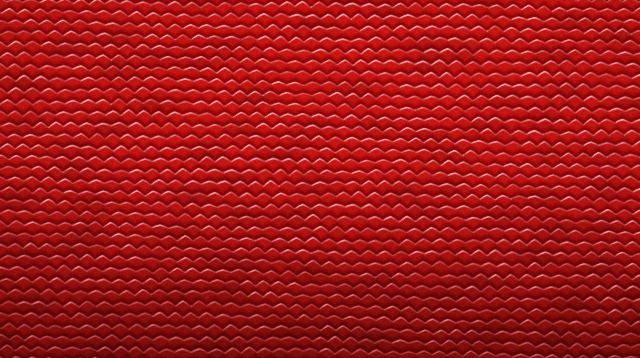
Give the GLSL for this texture, as a WebGL 1 fragment shader.

```glsl
precision highp float;
uniform vec2 u_resolution;

const vec2 REPEATS = vec2(40.0, 32.0);
const float TAU = 6.2831853;
const vec3 GROOVE_RED = vec3(0.46, 0.01, 0.02);
const vec3 SHADE_RED = vec3(0.58, 0.02, 0.03);
const vec3 FACE_RED = vec3(0.73, 0.08, 0.07);
const vec3 RIM_ROSE = vec3(0.76, 0.22, 0.24);
const vec3 RIM_PINK = vec3(0.90, 0.42, 0.45);
const vec3 RIM_PALE = vec3(0.96, 0.62, 0.64);

float hash(vec2 p) {
  return fract(sin(dot(p, vec2(127.1, 311.7))) * 4375.85);
}

// Distance to the nearest scattered point
float cellular(vec2 p) {
  vec2 cell = floor(p);
  float nearest = 1.0;
  for (int j = -1; j <= 1; j++) {
    for (int i = -1; i <= 1; i++) {
      vec2 id = cell + vec2(float(i), float(j));
      vec2 point = id + vec2(hash(id), hash(id + 17.3));
      nearest = min(nearest, length(point - p));
    }
  }
  return nearest;
}

// Slow bending shared by neighbouring rows
float drift(vec2 p) {
  return 0.022 * p.x
       + 0.10 * sin(p.x * 0.21 + p.y * 0.37)
       + 0.05 * sin(p.x * 0.53 - p.y * 0.61 + 1.7);
}

// Zigzag with softened corners, staggered rows and worn stretches
float zigzag(float x, float row) {
  float seed = hash(vec2(row, 4.7)) * TAU;
  float shift = 0.5 * mod(row, 2.0) + 0.08 * sin(x * 0.7 + seed);
  float angle = TAU * (x + shift);
  float wave = cos(angle) - 0.07 * cos(2.0 * angle) + 0.09 * cos(3.0 * angle);
  float height = 0.145 + 0.045 * sin(x * 0.9 + seed * 3.0);
  float wear = 0.03 * sin(x * 1.7 + seed * 2.0) + 0.02 * sin(x * 4.1 + seed);
  return height * wave + wear;
}

float lighting(vec2 uv) {
  float rise = smoothstep(-0.3, 0.65, uv.y);
  vec2 offset = (uv - vec2(0.55, 0.68)) * vec2(0.9, 0.6);
  return rise * (1.0 - 0.85 * dot(offset, offset));
}

void main() {
  vec2 uv = gl_FragCoord.xy / u_resolution;
  vec2 p = uv * REPEATS;
  float pixel = REPEATS.y / u_resolution.y;
  float y = p.y + drift(p);
  float baseRow = floor(y);

  // Nearest rim and the height above the rim below
  float rimOffset = 1.0;
  float above = 2.0;
  float rimRow = baseRow;
  for (int i = -1; i <= 2; i++) {
    float row = baseRow + float(i);
    float offset = y - row - zigzag(p.x, row);
    if (abs(offset) < abs(rimOffset)) {
      rimOffset = offset;
      rimRow = row;
    }
    if (offset >= 0.0) above = min(above, offset);
  }

  // Scale face, soft groove and leather grain
  float light = lighting(uv);
  float grain = cellular(p * vec2(5.0, 3.5)) - 0.45;
  float blotch = cellular(p * vec2(0.22, 0.3));
  float groove = 1.0 - smoothstep(0.10, 0.34 + pixel, above);
  vec3 color = mix(SHADE_RED, FACE_RED, smoothstep(0.2, 0.75, above));
  color = mix(color, GROOVE_RED, 0.75 * groove);
  color *= 1.0 + 0.14 * grain - 0.10 * (1.0 - smoothstep(0.0, 0.5, blotch));
  color *= mix(0.58, 1.10, light);

  // Thin broken highlight, strongest on the crests and one slope
  float level = zigzag(p.x, rimRow);
  float crest = smoothstep(-0.16, 0.12, level);
  float slope = zigzag(p.x + 0.05, rimRow) - zigzag(p.x - 0.05, rimRow);
  float facing = smoothstep(-0.09, 0.07, slope);
  float scaleId = floor(p.x + 0.5 * mod(rimRow, 2.0) + 0.5);
  float polish = 0.6 + 0.4 * hash(vec2(scaleId, rimRow));
  float gloss = polish * (0.4 + 0.35 * crest + 0.3 * facing);
  gloss *= mix(0.6, 1.15, light);
  float rimDistance = abs(rimOffset) / sqrt(1.0 + 12.0 * slope * slope);
  float halo = 1.0 - smoothstep(0.05, 0.14 + pixel, rimDistance);
  float rim = 1.0 - smoothstep(0.02, 0.04 + pixel, rimDistance);
  vec3 rimColor = mix(RIM_PINK, RIM_PALE, smoothstep(0.5, 0.9, gloss));
  color = mix(color, RIM_ROSE, 0.35 * halo * gloss);
  color = mix(color, rimColor, clamp(rim * gloss, 0.0, 1.0));

  gl_FragColor = vec4(color, 1.0);
}
```
